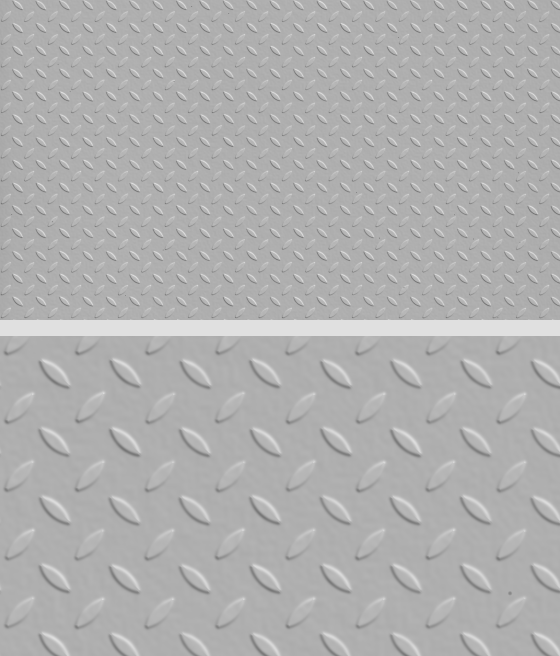
Top, the full canvas; bottom, a detail of the centre.
A Shadertoy shader for this texture:

```glsl
// Grey steel tread plate: two interleaved lattices of raised round-tipped lugs,
// leaning opposite ways and lit from the upper right. Each rim is shaded by its
// analytic normal; value noise adds rolled-metal grain, wear and soft blotches.

float hash(vec2 p) {
    vec3 q = fract(vec3(p.xyx) * 0.1031);
    q += dot(q, q.yzx + 33.33);
    return fract((q.x + q.y) * q.z);
}

float noise(vec2 p) {
    vec2 i = floor(p), f = fract(p);
    f = f * f * (3.0 - 2.0 * f);
    return mix(mix(hash(i), hash(i + vec2(1, 0)), f.x),
               mix(hash(i + vec2(0, 1)), hash(i + vec2(1, 1)), f.x), f.y);
}

// Soft band of the given width around zero
float band(float x, float width) {
    x /= width;
    return exp(-x * x);
}

// Lens along x with rounded tips (xy: outward normal, z: signed distance)
vec3 lens(vec2 p, float halfLength, float halfWidth, float rounding) {
    float radius = (halfLength * halfLength + halfWidth * halfWidth) / (2.0 * halfWidth);
    float offset = radius - halfWidth;
    vec2 q = abs(p);
    bool beyondTip = (q.x - halfLength) * offset > q.y * halfLength;
    vec2 arm = beyondTip ? q - vec2(halfLength, 0.0) : q + vec2(0.0, offset);
    float dist = length(arm);
    vec2 facing = clamp(p / 0.02, -1.0, 1.0);
    vec2 normal = facing * arm / max(dist, 0.001);
    return vec3(normal, dist - (beyondTip ? 0.0 : radius) - rounding);
}

// Brightness added by one family of lugs; lean is the direction of the long axis
float lugs(vec2 grid, vec2 lean, float wear) {
    vec2 cell = floor(grid);
    vec2 jitter = vec2(hash(cell + 7.0), hash(cell + 19.0)) - 0.5;
    vec2 p = (fract(grid) - 0.5 - 0.015 * jitter) * vec2(1.0, 0.97);
    vec2 across = vec2(-lean.y, lean.x);
    vec3 shape = lens(vec2(dot(p, lean), dot(p, across)), 0.245, 0.068, 0.032);
    vec2 normal = shape.x * lean + shape.y * across;

    float light = dot(normal, normalize(vec2(0.54, 0.84)));
    float highlight = band(shape.z + 0.020, 0.032) * max(light, 0.0);
    float shade = band(shape.z - 0.004, 0.027) * max(-light, 0.0);
    float crown = 1.0 - smoothstep(-0.03, 0.01, shape.z);
    float strength = (0.92 + 0.16 * hash(cell + 3.0)) * wear;
    return strength * (0.14 * highlight - 0.19 * shade + 0.026 * crown);
}

void mainImage(out vec4 fragColor, in vec2 fragCoord) {
    vec2 uv = fragCoord / iResolution.xy;
    vec2 plate = uv * vec2(1.0, 0.57);

    // Broad, soft lighting across the sheet
    float grey = 0.676 + 0.010 * (noise(plate * 5.0 + 4.0) - 0.5);
    grey += 0.010 * (1.0 - 3.0 * (uv.x - 0.42) * (uv.x - 0.42));
    grey -= 0.015 * (1.0 - smoothstep(0.0, 0.03, uv.x));

    // Fine embossed grain
    vec2 slope = vec2(0.0016, 0.002);
    float grain = noise(plate * 300.0) - noise((plate + slope) * 300.0);
    float ripple = noise(plate * 110.0) - noise((plate + slope) * 110.0);
    grey += 0.018 * grain + 0.018 * ripple;

    // Lug centres sit in the middle of their grid cells
    vec2 grid = uv * vec2(23.92, 14.04) - vec2(0.26, 0.32);
    float wear = 0.88 + 0.24 * noise(plate * 170.0);
    grey += lugs(grid, vec2(0.74, -0.673), wear);
    grey += lugs(grid + 0.5, vec2(0.69, 0.724), wear);

    // Sparse dark specks of grit
    vec2 gritCell = floor(plate * 60.0);
    vec2 gritPos = fract(plate * 60.0) - 0.2 - 0.6 * vec2(hash(gritCell), hash(gritCell + 5.0));
    float grit = step(0.985, hash(gritCell + 11.0));
    grey -= 0.15 * grit * (1.0 - smoothstep(0.02, 0.10, length(gritPos)));

    fragColor = vec4(vec3(grey), 1.0);
}
```
